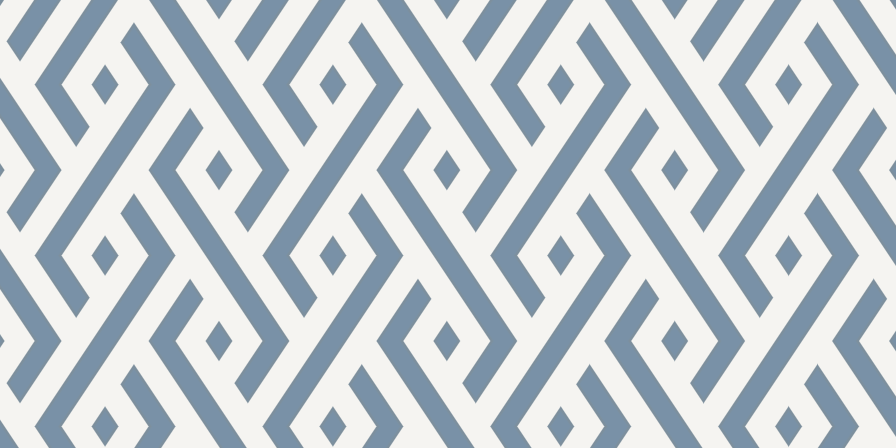
Write a WebGL 1 fragment shader that draws this pattern.

```glsl
precision highp float;
// Interlocking slanted hooks with small diamonds, blue on off-white.
// Each hook is a set of boxes in diagonal axes, repeated on a lattice;
// a second, mirrored set sits half a repeat away in both directions.

uniform vec2 u_resolution;

const vec2 CELL = vec2(0.2543, 0.3815);    // half repeat across, full repeat down
const vec2 ANCHOR = vec2(0.2345, 0.6203);  // centre of one hook
const float HALF_WIDTH = 0.118;            // half stroke width, diagonal units
const float ARM_END = 0.611;               // reach of the short arms

const vec3 PAPER = vec3(0.961, 0.957, 0.945);
const vec3 INK = vec3(0.475, 0.570, 0.653);
const vec3 INK_RIM = vec3(0.490, 0.562, 0.615);

float box(vec2 p, vec2 lo, vec2 hi) {
  vec2 d = abs(p - 0.5 * (lo + hi)) - 0.5 * (hi - lo);
  return max(d.x, d.y);
}

// One hook and its diamonds; p is in cell units from the hook's centre.
float hook(vec2 p, float w, float armEnd) {
  vec2 q = vec2(p.x - p.y, p.x + p.y);
  q *= q.y < 0.0 ? -1.0 : 1.0;             // half-turn symmetry
  float stem = box(q, vec2(-w, -1.0 - w), vec2(w, 1.0 + w));
  float arm = box(q, vec2(-armEnd, 1.0 - w), vec2(w, 1.0 + w));
  float diamond = box(q - vec2(-0.5, 0.5), vec2(-w), vec2(w));
  return min(min(stem, arm), diamond);
}

// Hooks repeat every (2, 1); neighbours above and below overlap the cell.
float hookLattice(vec2 p, float w, float armEnd) {
  const vec2 period = vec2(2.0, 1.0);
  vec2 local = p - period * floor(p / period + 0.5);
  float d = 1.0e3;
  for (int j = -1; j <= 1; j++) {
    d = min(d, hook(local - vec2(0.0, float(j)), w, armEnd));
  }
  return d;
}

void main() {
  vec2 uv = gl_FragCoord.xy / u_resolution.y;
  vec2 p = (uv - ANCHOR) / CELL;

  // Upright set and its mirrored, shifted partner
  vec2 mirrored = (p - vec2(1.0, 0.5)) * vec2(-1.0, 1.0);
  float d = min(hookLattice(p, HALF_WIDTH, ARM_END),
                hookLattice(mirrored, HALF_WIDTH, ARM_END));

  // Diagonal units to canvas heights
  d /= length(1.0 / CELL);

  // Slightly greyer rim, then a smooth edge
  vec3 ink = mix(INK, INK_RIM, smoothstep(-0.008, -0.003, d));
  float edge = 0.75 / u_resolution.y;
  float cover = 1.0 - smoothstep(-edge, edge, d);
  gl_FragColor = vec4(mix(PAPER, ink, cover), 1.0);
}
```
